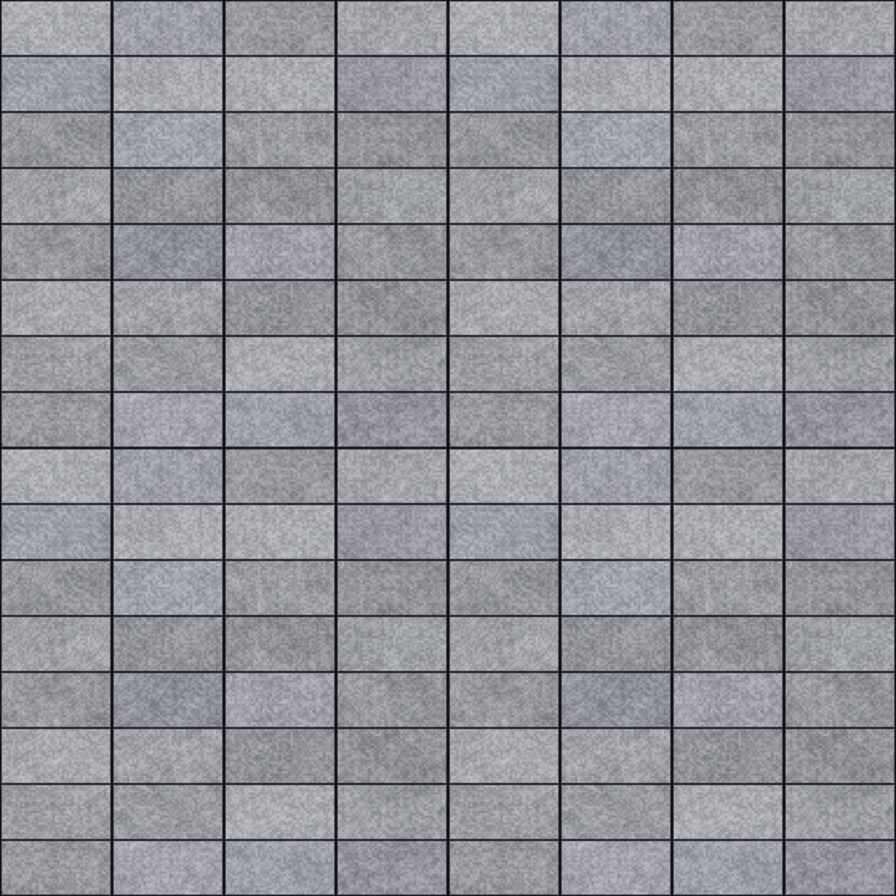
Give the GLSL for this texture, as a three.js fragment shader.

```glsl
// Grey stone tiles, 8 across and 16 down, in a stacked grid with dark joints.
// A block of 4 x 8 tiles is laid twice each way; spread hashes vary the tone
// of each tile, and wrapped value noise adds clouding, grain, flecks and pits.

#define BLOCKS 2.0               // blocks across and down
#define TILES vec2(4.0, 8.0)     // tiles in one block
#define JOINT vec2(0.0018, 0.0011) // half widths of upright and level joints
#define SEAM_EXTRA vec2(0.0001, 0.0004) // added half width on block seams
#define SOFT 0.0013              // edge softness
#define TONE_DARK 0.56
#define TONE_LIGHT 0.672
#define CLOUD 0.12               // strength of mottling
#define GRAIN 0.15               // strength of fine speckle
#define JOINT_COLOR vec3(0.065, 0.07, 0.095)

varying vec2 vUv;

float hash(vec2 p) {
  return fract(sin(dot(p, vec2(127.1, 311.7))) * 43758.5453);
}

// Value noise that wraps after the given whole number of cells
float noise(vec2 p, float period) {
  vec2 i = floor(p);
  vec2 f = fract(p);
  f = f * f * (3.0 - 2.0 * f);
  vec2 a = mod(i, period);
  vec2 b = mod(i + 1.0, period);
  return mix(mix(hash(a), hash(vec2(b.x, a.y)), f.x),
             mix(hash(vec2(a.x, b.y)), hash(b), f.x), f.y);
}

// Clouds from four octaves, centred on zero
float clouds(vec2 p, vec2 shift) {
  float sum = 0.0;
  float gain = 0.4;
  float period = 17.0;
  for (int i = 0; i < 4; i++) {
    sum += gain * (noise(p * period + shift, period) - 0.5);
    period = period * 2.0 - 1.0;
    gain *= 0.75;
  }
  return sum;
}

// Sparse round dots, one candidate in each cell
float dots(vec2 p, float count, float seed, float share) {
  vec2 id = mod(floor(p * count), count) + seed;
  vec2 centre = 0.3 + 0.4 * vec2(hash(id + 3.1), hash(id + 7.7));
  float radius = 0.07 + 0.09 * hash(id + 5.3);
  float d = length(fract(p * count) - centre);
  return step(hash(id), share) * (1.0 - smoothstep(radius * 0.4, radius + 0.09, d));
}

vec3 stone(vec2 block, vec2 tile) {
  vec2 shift = floor(40.0 * vec2(hash(tile + 11.0), hash(tile + 23.0)));

  // Golden-ratio steps keep light and dark tiles evenly spread
  float pick = fract(dot(tile, vec2(0.618, 0.382)) + 0.4 * hash(tile + 4.7));
  float tone = mix(TONE_DARK, TONE_LIGHT, pick);

  // Darker tiles show stronger clouding
  tone += CLOUD * mix(1.3, 0.75, pick) * clouds(block, shift);
  tone += GRAIN * (noise(block * 192.0, 192.0) - 0.5);
  tone += 0.35 * GRAIN * (noise(block * 97.0 + shift, 97.0) - 0.5);

  // Pale flecks and dark pits
  tone += 0.07 * dots(block, 64.0, 17.0, 0.035);
  tone -= 0.09 * dots(block, 72.0, 91.0, 0.025);

  // Cool body colour, a few tiles leaning to violet
  float violet = smoothstep(0.6, 1.0, hash(tile + 31.3));
  return tone + vec3(-0.004, 0.004, 0.028) + violet * vec3(0.002, -0.005, 0.008);
}

void main() {
  vec2 block = fract(vUv * BLOCKS);
  vec2 grid = block * TILES;
  vec2 tile = floor(grid);

  // Distance outside the nearest joint, in canvas units
  vec2 line = floor(grid + 0.5);
  vec2 seam = 1.0 - step(0.5, mod(line, TILES));
  vec2 gap = abs(grid - line) / (TILES * BLOCKS) - JOINT - seam * SEAM_EXTRA;

  vec3 color = stone(block, tile);

  // Worn pale rims beside the joints
  vec2 rim = smoothstep(0.0, 0.001, gap) * (1.0 - smoothstep(0.001, 0.0032, gap));
  float wear = noise(block * 48.0, 48.0);
  color += 0.04 * max(rim.x, rim.y) * wear;

  // Dark joints with a little dirt
  vec2 cover = 1.0 - smoothstep(vec2(-SOFT), vec2(SOFT), gap);
  vec3 dirt = JOINT_COLOR + 0.04 * (wear - 0.4);
  color = mix(color, dirt, max(cover.x, cover.y));

  gl_FragColor = vec4(clamp(color, 0.0, 1.0), 1.0);
}
```
